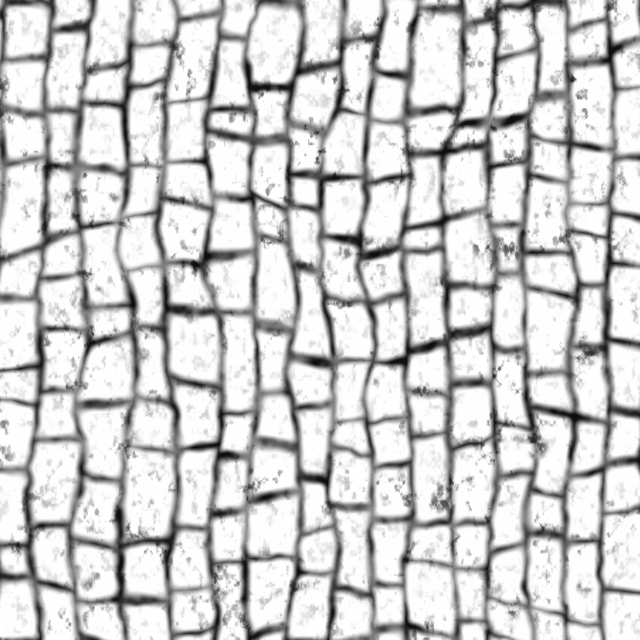
Write a three.js fragment shader that draws this texture map.

```glsl
// Hand-laid stone paving: pale, uneven setts in wavering upright columns.
// Each column has its own jittered, tilted cross joints; soft dark joints
// vary in width and depth, and faint specks dirty the stone faces.
varying vec2 vUv;

float hash(vec2 p) {
  vec3 q = fract(vec3(p.xyx) * 0.1031);
  q += dot(q, q.yzx + 33.33);
  return fract((q.x + q.y) * q.z);
}

float noise(vec2 p) {
  vec2 cell = floor(p), f = fract(p);
  f = f * f * (3.0 - 2.0 * f);
  return mix(mix(hash(cell), hash(cell + vec2(1.0, 0.0)), f.x),
             mix(hash(cell + vec2(0.0, 1.0)), hash(cell + 1.0), f.x), f.y);
}

float fbm(vec2 p) {
  return 0.55 * noise(p) + 0.3 * noise(p * 2.1 + 17.0) + 0.15 * noise(p * 4.3 + 41.0);
}

// Smooth minimum, which rounds the corners of the stones
float softMin(float a, float b, float k) {
  float h = max(k - abs(a - b), 0.0) / k;
  return min(a, b) - h * h * k * 0.25;
}

// Wavering upright joint at the left of a column, in column units
float columnEdge(float column, float y) {
  return column + 0.42 * (noise(vec2(column * 7.0 + 3.0, y * 0.9 + column * 3.7)) - 0.5);
}

// Tilted cross joint at the foot of a stone, in row units
float rowEdge(float column, float row, float across) {
  float shift = hash(vec2(column + 11.0, row + 5.0)) - 0.5;
  float tilt = hash(vec2(column + 47.0, row + 23.0)) - 0.5;
  return row + 0.66 * shift + 0.34 * tilt * across;
}

void main() {
  vec2 uv = vUv;

  // Broad drift of the courses, then fine chipping of the edges
  vec2 p = uv + 0.045 * (vec2(noise(uv * 3.0 + 5.0), noise(uv * 3.5 + 31.0)) - 0.5);
  p += 0.006 * (vec2(noise(uv * 48.0 + 9.0), noise(uv * 48.0 + 77.0)) - 0.5);

  // Find the column and the distance to its upright joints
  vec2 grid = vec2(15.6, 10.7);
  vec2 g = p * grid + 20.0;
  float column = floor(g.x);
  if (g.x < columnEdge(column, g.y)) column -= 1.0;
  else if (g.x > columnEdge(column + 1.0, g.y)) column += 1.0;
  float left = g.x - columnEdge(column, g.y);
  float right = columnEdge(column + 1.0, g.y) - g.x;
  float sideDist = min(left, right) / grid.x;

  // Find the stone in the column and the distance to its cross joints
  float across = g.x - column - 0.5;
  float y = g.y + hash(vec2(column, 91.0));
  float row = floor(y);
  if (y < rowEdge(column, row, across)) row -= 1.0;
  else if (y > rowEdge(column, row + 1.0, across)) row += 1.0;
  float below = y - rowEdge(column, row, across);
  float above = rowEdge(column, row + 1.0, across) - y;
  float endDist = min(below, above) / grid.y;

  // Joints widen in places, the cross joints more than the upright ones
  sideDist -= 0.003 * (noise(uv * 17.0 + 13.0) - 0.4);
  endDist -= 0.0075 * (noise(uv * 14.0 + 59.0) - 0.35);
  float dist = softMin(sideDist, endDist, 0.009);

  // Soft joint shading with uneven depth
  float depth = mix(0.5, 1.0, smoothstep(0.2, 0.8, fbm(uv * 26.0 + 3.0)));
  depth *= 0.88 + 0.16 * noise(uv * 95.0);
  float joint = depth * (1.0 - smoothstep(-0.002, 0.0105, dist));

  // Small smudges, stronger on some stones and near their rims
  float dirt = hash(vec2(column + 3.0, row + 71.0));
  float grain = fbm(uv * vec2(105.0, 80.0) + 8.0);
  float patches = smoothstep(0.35, 0.75, fbm(uv * 21.0 + 67.0));
  float rim = 1.0 - smoothstep(0.004, 0.02, dist);
  float specks = smoothstep(0.52, 0.85, grain) * (0.12 + 0.4 * dirt * patches + 0.3 * rim * patches);

  // Rare dark stains
  float stain = smoothstep(0.73, 0.88, fbm(uv * 13.0 + 101.0)) * smoothstep(0.3, 0.7, grain) * 0.6;

  float shade = 0.995 * (1.0 - joint) * (1.0 - specks) * (1.0 - stain);
  gl_FragColor = vec4(vec3(clamp(shade, 0.06, 1.0)), 1.0);
}
```
